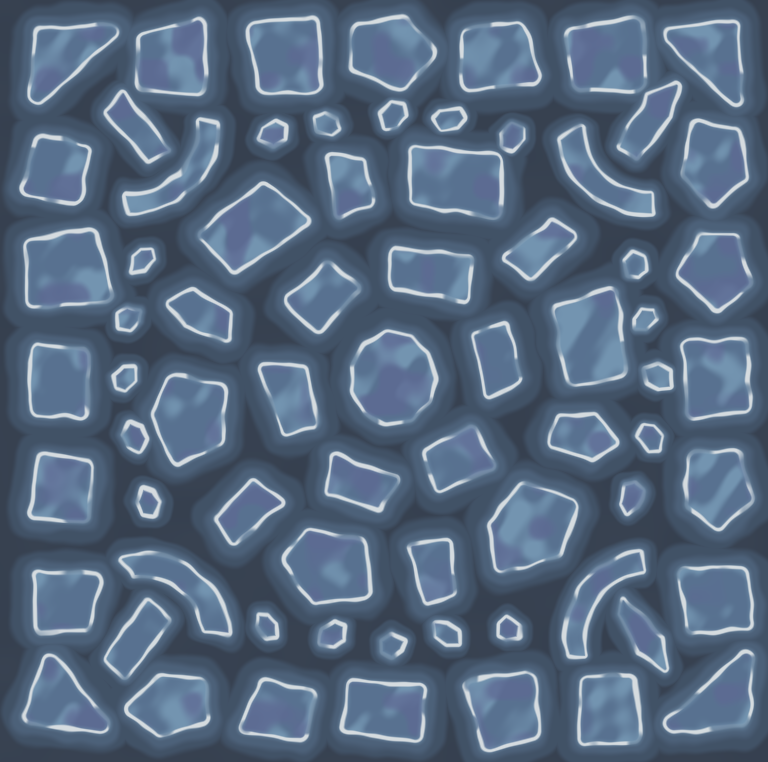
Write a Shadertoy shader that draws this texture.

```glsl
// Painted slate-blue stones inlaid in a dark square panel: rings round an oval,
// a pebble frame, curved corner pieces and a border of blocks. Each stone is a
// jittered rounded polygon with a stepped halo and a broken chalk outline.
#define STONES 71
#define SPACING 0.1415
#define HALO 0.031
#define LINE 0.0024
#define TAU 6.28319
#define GROUND vec3(0.215, 0.255, 0.315)
#define OUTER vec3(0.255, 0.320, 0.400)
#define INNER vec3(0.300, 0.380, 0.475)
#define BODY vec3(0.345, 0.445, 0.565)
#define LIGHT vec3(0.450, 0.580, 0.690)
#define VIOLET vec3(0.365, 0.410, 0.575)
#define CHALK vec3(0.86, 0.88, 0.89)

struct Stone { vec2 pos, size; float angle, sides, bend, halo, rough; };

float hash(vec2 p) {
    vec3 q = fract(vec3(p.xyx) * 0.1031);
    q += dot(q, q.yzx + 33.33);
    return fract((q.x + q.y) * q.z);
}
float noise(vec2 p) {
    vec2 i = floor(p), f = fract(p);
    f = f * f * (3.0 - 2.0 * f);
    return mix(mix(hash(i), hash(i + vec2(1, 0)), f.x),
               mix(hash(i + vec2(0, 1)), hash(i + vec2(1, 1)), f.x), f.y);
}
vec2 polar(float a) { return vec2(cos(a), sin(a)); }
vec2 turn(vec2 p, float a) { return p.x * polar(a) + p.y * vec2(-sin(a), cos(a)); }

// Placement of stone i: oval, two rings, border, pebbles, corner pieces
Stone placeStone(int i) {
    Stone s = Stone(vec2(0.004), vec2(0.054, 0.059), 0.0, 11.0, 0.0, HALO, 0.15);
    if (i == 0) return s;
    float id = float(i), n1 = hash(vec2(id, 3.7)), n2 = hash(vec2(id, 8.1));
    float tilt = (n1 - 0.5) * 0.35;
    s.rough = 1.0;
    s.sides = n2 > 0.7 ? 5.0 : 4.0;
    if (i < 7) {
        s.angle = 0.18 + TAU * id / 6.0;
        s.pos += polar(s.angle) * 0.139;
        s.size = vec2(0.029, 0.043);
    } else if (i < 19) {
        bool big = i % 2 == 1;
        s.angle = 0.21 + TAU * float(i - 7) / 12.0;
        s.pos += polar(s.angle) * (big ? 0.267 : 0.258);
        s.size = big ? vec2(0.043, 0.060) : vec2(0.040, 0.025);
    } else if (i < 43) {
        int k = i - 19, t = k % 6;
        s.angle = float(k / 6) * TAU / 4.0;
        s.pos = turn(vec2(float(t) - 3.0, 3.0) * SPACING, s.angle);
        s.size = t == 0 ? vec2(0.046, 0.070) : vec2(0.046, 0.042);
        tilt *= 0.6;
        if (t == 0) { s.angle += TAU * 0.375; s.sides = 3.0; }
    } else if (i < 63) {
        float t = float((i - 43) % 5) - 2.0;
        s.angle = float((i - 43) / 5) * TAU / 4.0;
        s.pos = turn(vec2(t * 0.078, 0.342 - 0.006 * t * t), s.angle);
        s.size = vec2(0.018, 0.014);
        s.sides = 6.0;
        s.halo = 0.017;
        tilt *= 6.0;
    } else {
        bool arc = i % 2 == 1;
        s.angle = (float((i - 63) / 2) + 0.5) * TAU / 4.0;
        s.pos = polar(s.angle) * (arc ? 0.372 : 0.472);
        s.size = arc ? vec2(0.015, 0.080) : vec2(0.046, 0.018);
        s.bend = arc ? 0.1 : 0.0;
        s.halo = 0.021;
    }
    s.angle += tilt;
    s.pos += (vec2(n1, n2) - 0.5) * 0.012;
    s.size *= 0.9 + 0.22 * vec2(n2, n1);
    return s;
}
vec2 vertex(Stone s, float k, float id) {
    bool quad = s.sides == 4.0;
    float a = k + (quad ? 0.5 : 0.0) + (hash(vec2(k, id)) - 0.5) * 0.3 * s.rough;
    float reach = quad ? 1.38 : (s.sides == 5.0 ? 1.16 : 1.04);
    reach *= 1.0 + (hash(vec2(id, k + 20.0)) - 0.5) * 0.28 * s.rough;
    return s.size * polar(a * TAU / s.sides) * reach;
}
// Signed distance to the rounded, optionally bent polygon
float stoneDistance(vec2 p, Stone s, float id) {
    vec2 q = turn(p - s.pos, -s.angle), v = vec2(s.bend - q.x, q.y);
    if (s.bend > 0.0) q = vec2(s.bend - length(v), atan(v.y, v.x) * s.bend);
    float rounding = 0.22 * min(s.size.x, s.size.y), d = 1.0, side = 1.0;
    s.size -= rounding;
    vec2 a = vertex(s, s.sides - 1.0, id);
    for (float k = 0.0; k < s.sides; k++) {
        vec2 b = vertex(s, k, id), e = a - b, w = q - b;
        vec2 r = w - e * clamp(dot(w, e) / dot(e, e), 0.0, 1.0);
        d = min(d, dot(r, r));
        bvec3 c = bvec3(q.y >= b.y, q.y < a.y, e.x * w.y > e.y * w.x);
        if (all(c) || !any(c)) side = -side;
        a = b;
    }
    return side * sqrt(d) - rounding;
}
void mainImage(out vec4 fragColor, in vec2 fragCoord) {
    float px = 1.0 / iResolution.x, d = 1.0, glow = 9.0, nearest = 0.0;
    vec2 p = (fragCoord - 0.5 * iResolution.xy) * px - vec2(0.008, 0.0);
    vec2 wob = p + (vec2(noise(p * 45.0), noise(p * 45.0 + 70.0)) - 0.5) * 0.005;
    for (int i = 0; i < STONES; i++) {
        Stone s = placeStone(i);
        if (length(wob - s.pos) > 1.5 * max(s.size.x, s.size.y) + 0.04) continue;
        float di = stoneDistance(wob, s, float(i));
        glow = min(glow, di / s.halo);
        if (di < d) { d = di; nearest = float(i); }
    }
    // Stepped brushed halo
    float brush = noise(p * 24.0 + 9.0) - 0.5;
    vec3 col = GROUND + 0.012 * brush;
    col = mix(col, OUTER, 1.0 - smoothstep(0.78, 1.08, glow + 0.25 * brush));
    col = mix(col, INNER, 1.0 - smoothstep(0.30, 0.65, glow - 0.3 * brush));
    // Mottled stone face
    vec2 m = p + nearest * 0.37;
    vec3 face = mix(BODY, LIGHT, smoothstep(0.42, 0.85, noise(turn(m, 0.6) * vec2(48, 30))));
    face = mix(face, VIOLET, 0.75 * smoothstep(0.5, 0.8, noise(m * 31.0 + 40.0)));
    col = mix(col, face, 1.0 - smoothstep(-0.003, 0.004, d));
    // Broken chalk outline with a faint bloom
    float stroke = smoothstep(0.22, 0.42, noise(m * 38.0 + 15.0));
    float width = LINE * (0.55 + 0.75 * noise(m * 55.0 + 5.0));
    float chalk = 1.0 - smoothstep(width - px, width + 1.2 * px, abs(d));
    col = mix(col, LIGHT, 0.5 * (1.0 - smoothstep(0.0, 0.008, abs(d))));
    fragColor = vec4(mix(col, CHALK, chalk * mix(0.12, 0.95, stroke)), 1.0);
}
```
